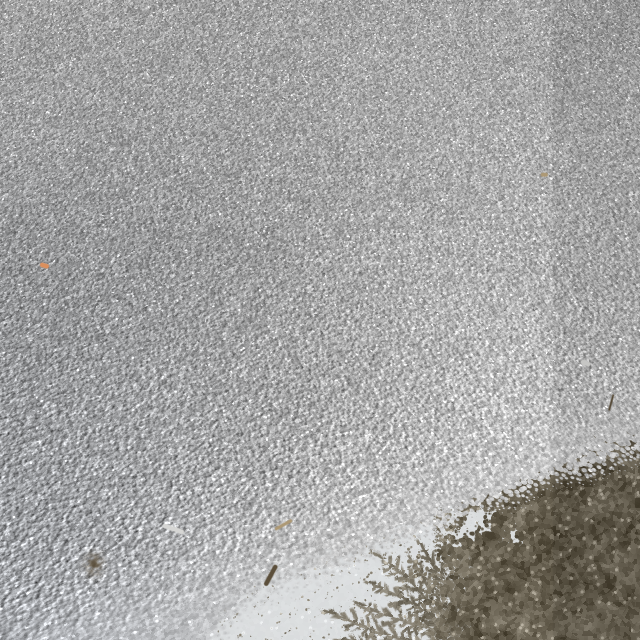
A Shadertoy shader for this texture:

```glsl
const vec3 SKY = vec3(0.86, 0.87, 0.875);
const vec3 FOLIAGE = vec3(0.375, 0.345, 0.28);
const vec3 TAN = vec3(0.68, 0.60, 0.46);
const vec3 BARK = vec3(0.36, 0.31, 0.23);
const vec3 PALE = vec3(0.84, 0.84, 0.83);
const vec3 ORANGE = vec3(0.86, 0.56, 0.36);
const float NEAR_GRAIN = 82.0;     // stones per canvas width at the bottom
const float FAR_GRAIN = 175.0;     // and at the top
const float NEAR_RELIEF = 0.36;
const float FAR_RELIEF = 0.13;
const float SEAM_X = 0.864;
const float SEAM_SHADE = 0.925;
const vec2 TRUNK = vec2(0.77, -0.03);
const int BRANCHES = 9;
const float TWIG_RATE = 62.0;

vec2 hash2(vec2 p) {
    vec3 q = fract(p.xyx * vec3(0.1031, 0.1030, 0.0973));
    q += dot(q, q.yzx + 33.33);
    return fract((q.xx + q.yz) * q.zy);
}

// Distance to the nearest cell point, and that cell's random value
vec2 cellular(vec2 p) {
    vec2 cell = floor(p), best = vec2(8.0, 0.0);
    for (int j = -1; j <= 1; j++)
    for (int i = -1; i <= 1; i++) {
        vec2 id = cell + vec2(i, j);
        vec2 h = hash2(id + 200.0);
        float d = length(id + h - p);
        if (d < best.x) best = vec2(d, fract(h.x * 17.3 + h.y * 5.7));
    }
    return best;
}

float slope(vec2 p, vec2 light) {
    return cellular(p + light).x - cellular(p - light).x;
}

float waves(vec2 p) {
    return (sin(p.x + 1.7 * sin(p.y * 0.8)) + sin(p.y * 1.3 + 1.4 * sin(p.x * 0.7))
          + 0.6 * sin(p.x * 2.3 - p.y * 1.9)) / 2.6;
}

// Feathered branch with forward-swept twigs
float branch(vec2 p, float angle, float len) {
    vec2 dir = vec2(cos(angle), sin(angle));
    p -= TRUNK;
    float along = dot(p, dir);
    float side = dot(p, vec2(-dir.y, dir.x)) + 0.006 * sin(along * 25.0 + angle * 9.0);
    float across = abs(side);
    float width = min((len - along) * 0.45, 0.024) * (0.7 + 0.3 * sin(along * 190.0 + angle * 7.0));
    float phase = (along - across * 0.8) * TWIG_RATE + 0.3 * sign(side) + 0.35 * sin(along * 90.0);
    float twig = abs(fract(phase) - 0.5) / TWIG_RATE;
    float body = smoothstep(0.003, -0.003, across - width);
    float lines = smoothstep(0.006, 0.002, twig);
    float stem = smoothstep(0.0035, 0.001, across) * smoothstep(0.003, -0.003, along - len);
    return max(body * lines, stem) * step(0.0, along);
}

float blob(vec2 p, vec2 center, vec2 radius) {
    vec2 q = (p - center) / radius;
    return exp(-dot(q, q));
}

// Soft-edged capsule for loose debris
float scrap(vec2 p, vec2 a, vec2 b, float radius) {
    vec2 v = b - a;
    float t = clamp(dot(p - a, v) / dot(v, v), 0.0, 1.0);
    return smoothstep(radius + 0.0015, radius - 0.0015, length(p - a - v * t));
}

void mainImage(out vec4 fragColor, in vec2 fragCoord) {
    vec2 uv = fragCoord / iResolution.xy;
    float near = 1.0 - uv.y;

    // Stones shrink with distance
    float growth = FAR_GRAIN - NEAR_GRAIN;
    vec2 ground = vec2((uv.x - 0.5) * (NEAR_GRAIN + growth * uv.y),
                       1.2 * (NEAR_GRAIN * uv.y + 0.5 * growth * uv.y * uv.y));
    vec2 stone = cellular(ground * 1.15);
    vec2 grit = cellular(ground * 1.9 + 57.0);
    vec2 tilted = mat2(0.88, -0.47, 0.47, 0.88) * ground;
    float relief = slope(tilted, vec2(-0.16, 0.18))
                 + 0.8 * slope(tilted.yx * 1.7 + 31.0, vec2(0.17, -0.17));
    relief *= 0.65 + 0.7 * stone.y;

    // Broad light over the asphalt
    float slant = uv.y - 0.30 + 0.37 * (1.0 - uv.x);
    float tone = 0.635 + 0.135 * exp(-max(slant, 0.0) * 4.0)
               + 0.045 * blob(uv, vec2(0.80, 0.50), vec2(0.25, 0.40))
               - 0.045 * blob(uv, vec2(0.05, 0.55), vec2(0.40, 0.25))
               - 0.05 * blob(uv, vec2(0.0, 0.05), vec2(0.25, 0.30))
               + 0.010 * waves(uv * 13.0);
    tone += relief * mix(FAR_RELIEF, NEAR_RELIEF, pow(near, 1.5)) * smoothstep(-0.08, 0.15, slant);
    tone += (stone.y - 0.5) * 0.08 + (grit.y - 0.5) * mix(0.13, 0.20, uv.y);
    tone -= 0.16 * near * smoothstep(0.50, 0.85, stone.x) * smoothstep(0.0, 0.2, slant);
    tone += 0.17 * step(0.972, grit.y) * smoothstep(0.55, 0.25, grit.x);
    vec3 color = tone * mix(vec3(1.0), vec3(0.985, 1.0, 1.025), smoothstep(0.6, 0.0, uv.x) * near);

    // Foliage mirrored in the water
    vec2 leaf = cellular(uv * 52.0 + 0.6 * waves(uv * 90.0));
    vec2 fleck = cellular(uv * 150.0);
    float density = smoothstep(0.57, 0.86, uv.x + 0.025 * waves(uv * 45.0) - 0.15 * uv.y);
    density += 0.55 * (0.48 - leaf.x) + 0.4 * (0.5 - fleck.x) + 0.12 * (fleck.y - 0.5);
    density -= 0.45 * blob(uv, vec2(0.745, 0.18), vec2(0.028, 0.022));
    density -= 0.45 * blob(uv, vec2(0.805, 0.15), vec2(0.020, 0.024));
    float tree = smoothstep(0.24, 0.42, density);
    vec2 frayed = uv + 0.005 * (vec2(leaf.y, fleck.y) - 0.5);
    for (int i = 0; i < BRANCHES; i++) {
        float k = float(i);
        float reach = 0.262 + 0.022 * sin(k * 2.2 - 0.6) - 0.007 * k;
        tree = max(tree, 0.9 * branch(frayed, 3.04 - 0.155 * k, reach));
    }
    vec3 leaves = FOLIAGE + 0.05 * waves(uv * 55.0) + 0.12 * (leaf.y - 0.5) + 0.17 * (fleck.y - 0.5);
    leaves += 0.08 * smoothstep(0.80, 0.60, uv.x);
    leaves += 0.18 * step(0.94, fleck.y) * smoothstep(0.5, 0.2, fleck.x);
    vec3 sky = SKY + 0.02 * (fleck.y - 0.5) + 0.07 * step(0.95, fleck.y) * smoothstep(0.5, 0.2, fleck.x);
    vec3 water = mix(sky, leaves, tree * 0.95);

    // Broken shoreline with stones above the water
    float leftCut = max(0.42 - uv.x, 0.0);
    float shore = slant + 6.0 * leftCut * leftCut + (0.45 - stone.x) * 0.06 + 0.010 * waves(uv * 40.0);
    float soft = mix(0.030, 0.010, smoothstep(0.45, 0.75, uv.x));
    color = mix(color, water, smoothstep(soft, -soft, shore));

    // Loose leaves and twigs
    color = mix(color, ORANGE, scrap(uv, vec2(0.066, 0.586), vec2(0.073, 0.584), 0.0035));
    color = mix(color, BARK, scrap(uv, vec2(0.416, 0.088), vec2(0.430, 0.114), 0.0035));
    color = mix(color, TAN, scrap(uv, vec2(0.432, 0.174), vec2(0.454, 0.186), 0.0025));
    color = mix(color, PALE, scrap(uv, vec2(0.258, 0.178), vec2(0.284, 0.169), 0.0035));
    color = mix(color, PALE, scrap(uv, vec2(0.911, 0.434), vec2(0.919, 0.431), 0.0035));
    color = mix(color, BARK, scrap(uv, vec2(0.952, 0.360), vec2(0.958, 0.382), 0.0015));
    color = mix(color, TAN, scrap(uv, vec2(0.848, 0.727), vec2(0.853, 0.727), 0.003));
    color = mix(color, BARK, blob(uv, vec2(0.147, 0.118), vec2(0.013, 0.016)) * min(stone.x * 1.6, 0.9));

    // Shaded strip right of the seam
    color *= mix(1.0, SEAM_SHADE, smoothstep(SEAM_X - 0.002, SEAM_X + 0.002, uv.x));
    fragColor = vec4(clamp(color, 0.0, 1.0), 1.0);
}
```
